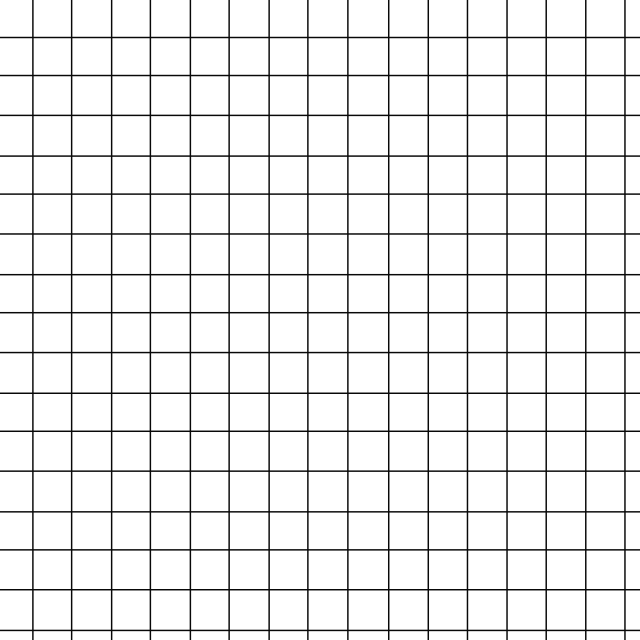
A three.js fragment shader for this pattern:

```glsl
// A plain grid of thin black lines on white: sixteen columns and sixteen rows.
// Each line is placed by a formula with a slight rhythm in its spacing,
// then smoothed by its exact overlap with the pixel footprint.

varying vec2 vUv;

const int LINE_COUNT = 16;
const float LINE_WIDTH = 0.0023;
const vec3 PAPER = vec3(1.0);
const vec3 INK = vec3(0.03);

// Columns: even pitch, odd lines nudged left, one small jog right of the middle.
float columnPosition(float index) {
  float jog = step(8.5, index);
  float odd = mod(index, 2.0);
  return 0.0514 + 0.06152 * index + 0.0026 * jog - odd * mix(0.00098, 0.0003, jog);
}

// Rows, measured from the top: groups of three with a short, a middle and a long gap.
float rowPosition(float index) {
  float group = floor((index + 0.5) / 3.0);
  float place = index - 3.0 * group;
  float offset = 0.0594 * step(0.5, place) + 0.0623 * step(1.5, place);
  return 1.0 - (0.0586 + 0.18529 * group + offset);
}

// Share of a pixel, centred at a signed distance from the line, that it covers.
float lineCoverage(float distanceToLine, float width, float pixel) {
  float high = min(distanceToLine + 0.5 * pixel, 0.5 * width);
  float low = max(distanceToLine - 0.5 * pixel, -0.5 * width);
  return max(high - low, 0.0) / pixel;
}

// Ink of all columns (x) and all rows (y) at a point.
vec2 gridCoverage(vec2 point, vec2 pixel, float width) {
  vec2 coverage = vec2(0.0);
  for (int i = 0; i < LINE_COUNT; i++) {
    float index = float(i);
    coverage.x += lineCoverage(point.x - columnPosition(index), width, pixel.x);
    coverage.y += lineCoverage(point.y - rowPosition(index), width, pixel.y);
  }
  return min(coverage, 1.0);
}

void main() {
  vec2 pixel = max(fwidth(vUv), vec2(0.00001));
  vec2 coverage = gridCoverage(vUv, pixel, LINE_WIDTH);

  // Crossing lines share their ink without darkening past black.
  float ink = 1.0 - (1.0 - coverage.x) * (1.0 - coverage.y);
  gl_FragColor = vec4(mix(PAPER, INK, ink), 1.0);
}
```
